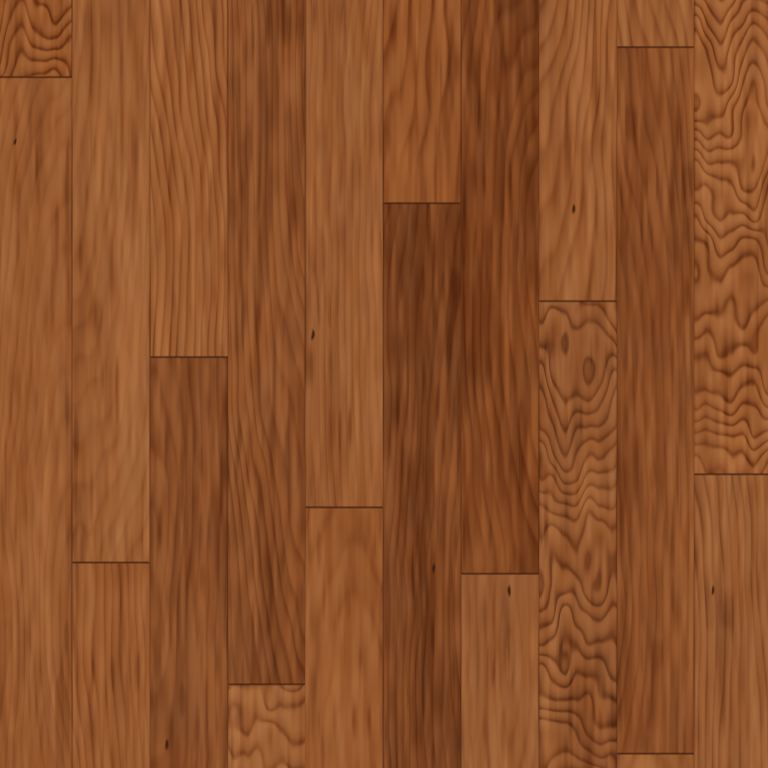
Reproduce this texture procedurally as a Shadertoy shader.

```glsl
// Strip floor of stained oak: narrow upright boards with staggered butt joints.
// Each board gets its own tone and a cut through warped conical growth rings,
// overlaid with stretched noise for fibres, plus dark seams and small knots.

#define BOARD_WIDTH 0.1013
#define BOARD_LENGTH 0.92
#define FIRST_EDGE 0.0075
#define RING_DENSITY 95.0
#define FIBRE_CONTRAST 0.29
#define KNOT_COUNT 7
#define DARK_WOOD vec3(0.37, 0.185, 0.085)
#define MID_WOOD vec3(0.56, 0.325, 0.17)
#define LIGHT_WOOD vec3(0.68, 0.435, 0.25)
#define SEAM_COLOR vec3(0.25, 0.12, 0.06)

float hash(vec2 p) {
    vec3 q = fract(p.xyx * vec3(0.1031, 0.1030, 0.0973));
    q += dot(q, q.yzx + 33.33);
    return fract((q.x + q.y) * q.z);
}

float noise(vec2 p) {
    vec2 cell = floor(p), f = fract(p);
    f = f * f * (3.0 - 2.0 * f);
    return mix(mix(hash(cell), hash(cell + vec2(1, 0)), f.x),
               mix(hash(cell + vec2(0, 1)), hash(cell + vec2(1, 1)), f.x), f.y);
}

// Zero-centred noise with separate frequencies across and along the grain
float grain(vec2 p, float across, float along) {
    return noise(p * vec2(across, along)) - 0.5;
}

// Dark late-wood lines, 0 to 1; local.x is centred on the board
float growthRings(vec2 local, vec2 q, vec2 id, float wavy) {
    float heartX = (hash(id + 11.3) - 0.5) * 3.0 * BOARD_WIDTH;
    float heartY = hash(id + 23.7) * BOARD_LENGTH;
    float tilt = mix(0.08, 0.2, hash(id + 31.1));
    vec2 d = vec2(local.x - heartX, tilt * (local.y - heartY));
    float phase = length(d) * RING_DENSITY * mix(0.75, 1.3, hash(id + 47.9));
    phase += 1.8 * grain(q, 16.0, 5.0) + 0.6 * grain(q, 60.0, 14.0);
    float ripple = local.y * 32.0 + 4.0 * grain(q, 27.0, 11.0) + 1.2 * grain(q, 65.0, 28.0);
    float a = 6.2832 * mix(phase, ripple, wavy);
    float line = 0.5 + 0.5 * sin(a + 0.6 * sin(a));
    return line * line;
}

vec3 woodRamp(float t) {
    vec3 lower = mix(DARK_WOOD, MID_WOOD, clamp(t * 2.0, -0.2, 1.0));
    return mix(lower, LIGHT_WOOD, clamp(t * 2.0 - 1.0, 0.0, 1.1));
}

// Soft dark line of the given half width
float seamLine(float dist, float halfWidth) {
    float soft = max(0.0014, 1.0 / iResolution.y);
    return 1.0 - smoothstep(halfWidth - soft, halfWidth + soft, dist);
}

void mainImage(out vec4 fragColor, in vec2 fragCoord) {
    vec2 uv = fragCoord / iResolution.y;

    // Board layout
    float across = (uv.x + FIRST_EDGE) / BOARD_WIDTH;
    float column = floor(across);
    float stagger = fract(column * 0.618 + 0.2 * hash(vec2(column, 5.0)));
    float along = uv.y / BOARD_LENGTH + stagger;
    vec2 id = vec2(column, floor(along)) + 3.0;
    vec2 local = vec2((fract(across) - 0.5) * BOARD_WIDTH, fract(along) * BOARD_LENGTH);
    vec2 q = local + vec2(hash(id + 3.1), hash(id + 7.7)) * 9.0 + 1.0;

    // Board tone: mostly mid to light, a few dark ones
    float rank = fract(id.x * 0.618 + id.y * 0.37);
    float t = mix(0.27, 0.6, smoothstep(0.0, 0.55, rank));

    // Rings, broad shading and fine fibres
    float wavy = step(0.87, hash(id + 61.3));
    float boldness = hash(id + 71.9);
    float strength = mix(mix(0.12, 0.34, boldness * boldness), 0.42, wavy);
    strength *= 0.6 + 0.8 * noise(q * vec2(22.0, 5.0));
    t -= strength * (growthRings(local, q, id, wavy) - 0.38);
    t += 0.22 * grain(q, 14.0, 3.0);
    t += FIBRE_CONTRAST * (grain(q, 105.0, 7.0) + grain(q + 4.0, 200.0, 24.0));
    t -= 0.16 * smoothstep(0.68, 0.92, noise(q * vec2(150.0, 13.0) + 8.0));

    vec3 color = woodRamp(t);
    float warmth = hash(id + 83.1) - 0.5 + 0.8 * grain(q, 70.0, 20.0);
    color += warmth * vec3(0.006, -0.014, -0.025);

    // Long seams fade in and out; butt joints are darker
    float sideDist = BOARD_WIDTH * 0.5 - abs(local.x);
    float endDist = min(local.y, BOARD_LENGTH - local.y);
    float sideFade = 0.2 + 0.45 * noise(vec2(column + step(0.0, local.x), uv.y * 9.0));
    float seam = max(seamLine(sideDist, 0.0009) * sideFade, seamLine(endDist, 0.0012) * 0.75);
    color = mix(color, SEAM_COLOR, seam);

    // Small upright knots
    for (int i = 0; i < KNOT_COUNT; i++) {
        vec2 seed = vec2(float(i) * 3.7 + 1.0, 19.0);
        vec2 center = vec2(hash(seed), hash(seed + 5.3));
        vec2 size = vec2(0.003, 0.008) * mix(0.6, 1.1, hash(seed + 9.1));
        vec2 d = (uv - center) / size;
        d.x += 1.2 * grain(uv, 150.0, 90.0);
        color = mix(color, SEAM_COLOR * 0.8, 0.8 * (1.0 - smoothstep(0.3, 1.2, length(d))));
    }

    fragColor = vec4(color, 1.0);
}
```
